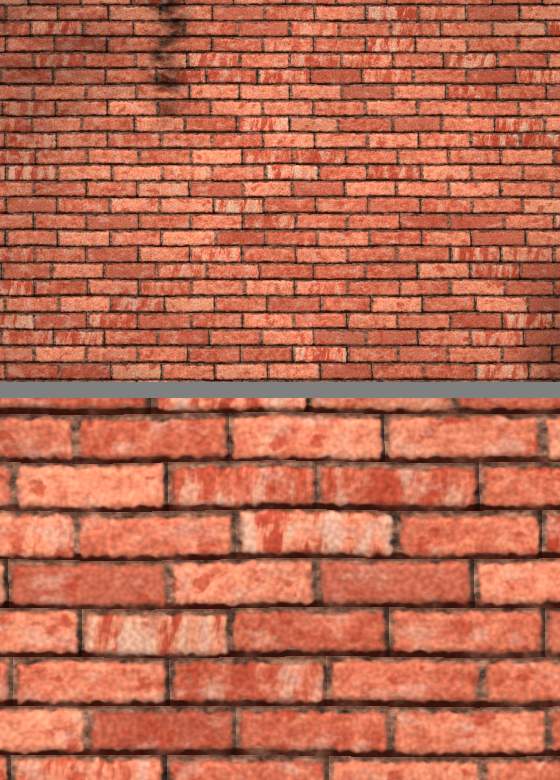
Top, the full canvas; bottom, a detail of the centre.
Give the GLSL for this texture, as a WebGL 2 fragment shader.

```glsl
#version 300 es
precision highp float;
// Weathered red brick wall in running bond with dark, shadowed mortar joints.
uniform vec2 u_resolution;
out vec4 outColor;

float hash(vec2 p) {
  vec3 q = fract(p.xyx * vec3(0.1031, 0.1030, 0.0973));
  q += dot(q, q.yzx + 33.33);
  return fract((q.x + q.y) * q.z);
}

// Gradient noise, roughly -0.7 to 0.7
float corner(vec2 cell, vec2 d) {
  float a = 6.2832 * hash(cell);
  return dot(vec2(cos(a), sin(a)), d);
}

float noise(vec2 p) {
  vec2 i = floor(p), f = fract(p), e = vec2(1, 0);
  vec2 w = f * f * f * (f * (f * 6.0 - 15.0) + 10.0);
  return mix(mix(corner(i, f), corner(i + e, f - e), w.x),
             mix(corner(i + e.yx, f - e.yx), corner(i + 1.0, f - 1.0), w.x), w.y);
}

float fbm(vec2 p) {
  float sum = 0.0, amp = 1.0;
  for (int k = 0; k < 4; k++) {
    sum += amp * noise(p);
    p = mat2(1.6, 1.2, -1.2, 1.6) * p + 17.3;
    amp *= 0.55;
  }
  return sum;
}

float roundBox(vec2 p, vec2 halfSize, float r) {
  vec2 d = abs(p) - halfSize + r;
  return length(max(d, 0.0)) + min(max(d.x, d.y), 0.0) - r;
}

void main() {
  vec2 uv = gl_FragCoord.xy / u_resolution;
  float down = 1.0 - uv.y;

  // Courses grow slightly taller downwards; joints wander a little
  float course = 0.664 + 24.33 * down - 0.884 * down * down + 0.07 * noise(uv * vec2(9, 5) + 40.0);
  float row = floor(course);
  float along = uv.x * (10.92 - 0.2 * down) - mix(0.63, 0.08, mod(row, 2.0));
  along += 0.12 * (hash(vec2(row, 71)) - 0.5) + 0.09 * noise(vec2(along * 0.8 + 3.3, row * 1.37 + 0.4));
  vec2 id = vec2(floor(along) + 20.0, row + 5.0);

  // Position inside one brick, in course heights, y pointing down
  vec2 q = (fract(vec2(along, course)) - 0.5) * vec2(3.15, 1);
  vec2 g = vec2(along * 3.15, course);
  float seed = hash(id), kind = hash(id + 57.0), tone = hash(id + 113.0);
  vec2 local = g + seed * 60.0;
  float grain = fbm(local * vec2(2.6, 3.2));
  float fine = noise(local * 9.0);
  float aa = max(0.045, 24.0 / u_resolution.y);
  float rough = 0.07 * noise(local * 2.3) + 0.07 * noise(local * 5.5);

  // Each brick sits a little tilted and differs in height and length
  vec2 p = q - vec2(0.02 * (kind - 0.5), 0.05 * (seed - 0.5) + 0.018 * (kind - 0.5) * q.x);
  vec2 halfSize = vec2(1.485 + 0.03 * (seed - 0.5), 0.403 + 0.05 * (tone - 0.5));
  float dist = roundBox(p, halfSize, 0.07) + rough;
  float face = 1.0 - smoothstep(-aa, aa, dist);

  // Fired clay: tone per brick, mottling and sideways gradient
  float light = 0.66 + 0.65 * (tone - 0.5) + 0.5 * grain + 0.2 * q.x * (seed - 0.5);
  vec3 clay = mix(vec3(0.72, 0.31, 0.22), vec3(0.97, 0.59, 0.45), clamp(light, 0.0, 1.1));
  clay = mix(clay, vec3(0.90, 0.64, 0.49), 0.45 * step(0.92, seed));
  clay = mix(clay, vec3(0.66, 0.29, 0.22), 0.5 * step(kind, 0.13));

  // Red blotches, and upright streaks on the more worn bricks
  float blotch = smoothstep(0.2, 0.55, fbm(local * vec2(1.3, 1.6) + 9.0));
  clay = mix(clay, vec3(0.72, 0.27, 0.18), 0.65 * blotch);
  float streak = fbm(vec2(local.x * 2.1 + 0.3 * q.y, local.y * 0.6));
  float worn = smoothstep(0.6, 0.95, kind);
  clay = mix(clay, vec3(0.71, 0.25, 0.17), 0.8 * worn * smoothstep(-0.05, 0.3, streak));
  clay = mix(clay, vec3(0.91, 0.73, 0.63), 0.75 * worn * smoothstep(0.08, 0.45, -streak));

  // Lime bloom, strongest on the left side of the wall
  float bloom = smoothstep(0.1, 0.6, fbm(g * vec2(1.1, 1.8) + 80.0) + 0.25 * (0.5 - uv.x));
  clay = mix(clay, vec3(0.89, 0.68, 0.60), 0.5 * bloom);
  clay *= 1.0 + 0.2 * fine;
  clay *= 1.0 + 0.1 * smoothstep(-0.2, -0.36, p.y) - 0.16 * smoothstep(0.24, 0.42, p.y);
  clay *= mix(0.85, 1.0, smoothstep(0.0, 0.1, -dist));

  // Grey-brown mortar, shaded unevenly beneath every brick
  vec3 mortar = vec3(0.52, 0.36, 0.29) * (1.0 + 0.7 * fbm(g * vec2(2.5, 4.0)) + 0.25 * fine);
  float under = smoothstep(0.32, 0.40, q.y) + 0.3 * smoothstep(-0.42, -0.48, q.y);
  under *= 0.83 + 0.6 * fbm(g * vec2(1.2, 0.6) + 31.0);
  mortar = mix(mortar, vec3(0.20, 0.06, 0.035), clamp(under, 0.0, 0.97));
  float side = smoothstep(0.25, 0.6, hash(id + 211.0)) * smoothstep(1.42, 1.53, q.x);
  mortar *= 1.0 - 0.45 * side;
  vec3 color = mix(mortar, clay, face);

  // Soot run near the upper left, darker left side and corners
  float wander = 0.3 + 0.03 * noise(vec2(down * 9.0, 4.7));
  float soot = exp(-pow((uv.x - wander) / 0.032, 2.0)) * smoothstep(0.42, 0.2, down);
  color *= 1.0 - soot * clamp(0.38 + 0.6 * fbm(uv * vec2(24, 30)), 0.0, 0.8);
  float grime = smoothstep(0.42, 0.1, uv.x) * smoothstep(0.6, 0.1, down);
  color *= 1.0 - grime * (0.14 + 0.22 * fbm(uv * vec2(9, 12) + 5.0));
  color *= 1.0 + 0.1 * fbm(uv * vec2(6, 5) + 63.0);
  color *= 1.05 - 0.36 * pow(length((uv - vec2(0.53, 0.52)) * vec2(1.15, 1.0)), 2.0);
  color *= 1.0 - 0.3 * smoothstep(0.9, 1.02, uv.x) * smoothstep(0.5, 1.0, down);
  outColor = vec4(clamp(color, 0.0, 1.0), 1);
}
```
